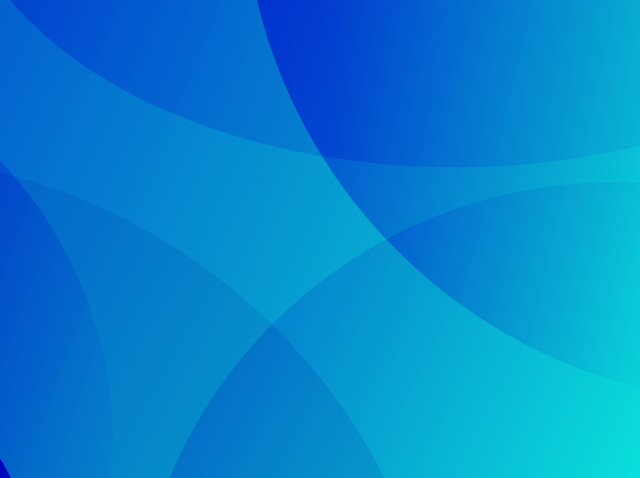
A Shadertoy shader for this background:

```glsl
// Overlapping translucent discs over a diagonal blue to cyan gradient.
// Each disc adds its own linear shade to one brightness field, which a
// small palette turns into colour; faint slanted streaks add texture.

float hash(float n) {
    return fract(sin(n * 127.1) * 4375.5);
}

float noise(float x) {
    float cell = floor(x);
    return mix(hash(cell), hash(cell + 1.0), smoothstep(0.0, 1.0, x - cell));
}

// Antialiased coverage of an ellipse, from its approximate signed distance
float ellipse(vec2 p, vec2 center, vec2 radii, float pixel) {
    vec2 q = (p - center) / radii;
    float k = length(q);
    float dist = k * (k - 1.0) / max(length(q / radii), 1e-4);
    return 1.0 - smoothstep(-0.7 * pixel, 0.7 * pixel, dist);
}

float disc(vec2 p, vec2 center, float radius, float pixel) {
    return ellipse(p, center, vec2(radius), pixel);
}

// Linear shade: value at the origin plus a slope along each axis
float ramp(vec2 p, float start, vec2 slope) {
    return start + dot(p, slope);
}

vec3 oceanPalette(float tone) {
    float red = 0.05 * pow(max(tone, 0.0), 1.5);
    float blue = 0.812 + 0.17 * max(tone - 0.6, 0.0);
    return vec3(red, tone, blue);
}

void mainImage(out vec4 fragColor, in vec2 fragCoord) {
    float pixel = 1.0 / iResolution.y;
    vec2 p = fragCoord * pixel;

    // Disc coverage
    float upperRight = disc(p, vec2(1.605, 1.253), 1.097, pixel);
    float top = ellipse(p, vec2(0.953, 1.297), vec2(1.049, 0.647), pixel);
    float lowerRight = disc(p, vec2(1.285, -0.390), 1.009, pixel);
    float lowerLeft = disc(p, vec2(-0.297, -0.561), 1.236, pixel);
    float left = disc(p, vec2(-0.622, 0.073), 0.858, pixel);
    float corner = disc(p, vec2(-0.446, -0.234), 0.524, pixel);

    // Background gradient, then the shade of each disc
    float tone = ramp(p, 0.503, vec2(0.274, -0.130));
    tone += upperRight * (-0.235 + 0.336 * max(p.x - 0.70, 0.0));
    tone += top * ramp(p, -0.118, vec2(0.049, 0.0));
    tone += lowerRight * ramp(p, -0.144, vec2(0.112, -0.056));
    tone += lowerLeft * ramp(p, -0.035, vec2(-0.045, 0.0));
    tone += left * ramp(p, -0.081, vec2(0.292, -0.045));
    tone -= corner * 0.35;

    // Faint steep streaks
    float across = dot(p, vec2(0.91, -0.41));
    tone += 0.008 * (noise(across * 26.0 + 40.0) - 0.5);

    vec3 color = oceanPalette(tone);
    color.b -= 0.025 * lowerLeft + 0.04 * corner;
    fragColor = vec4(clamp(color, 0.0, 1.0), 1.0);
}
```
